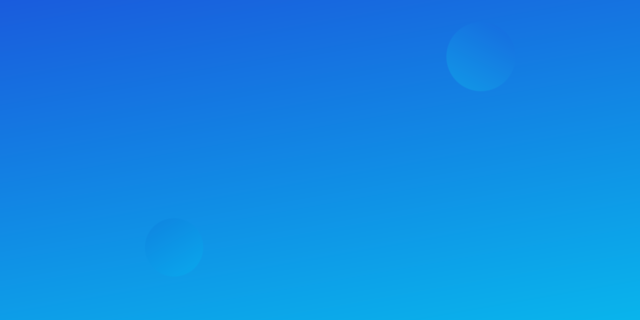
Reproduce this background procedurally as a Shadertoy shader.

```glsl
// Tilted blue-to-cyan gradient with two softly shaded discs.

// Blends a disc, shaded from one colour to another along an axis, over the base.
vec3 addDisc(vec3 base, vec2 p, vec2 center, float radius, vec2 axis, vec3 startColor, vec3 endColor) {
    vec2 offset = (p - center) / radius;
    float shade = clamp(0.5 + 0.5 * dot(offset, normalize(axis)), 0.0, 1.0);
    float edge = 1.0 / (iResolution.y * radius);
    float coverage = 1.0 - smoothstep(1.0 - edge, 1.0 + edge, length(offset));
    return mix(base, mix(startColor, endColor, shade), coverage);
}

void mainImage(out vec4 fragColor, in vec2 fragCoord) {
    // Canvas height is one unit
    vec2 p = fragCoord / iResolution.y;
    float aspect = iResolution.x / iResolution.y;

    // Background runs from the upper left to the lower right
    vec2 slope = vec2(0.174, 0.985);
    float t = dot(vec2(p.x, 1.0 - p.y), slope) / dot(vec2(aspect, 1.0), slope);
    vec3 color = mix(vec3(0.10, 0.36, 0.865), vec3(0.035, 0.708, 0.925), t);

    // Upper right disc, brightest at its lower left
    color = addDisc(color, p, vec2(1.503, 0.823), 0.108, vec2(-0.45, -0.9),
                    vec3(0.085, 0.442, 0.88), vec3(0.07, 0.575, 0.90));

    // Lower left disc, brightest at its lower right
    color = addDisc(color, p, vec2(0.544, 0.227), 0.091, vec2(0.5, -0.87),
                    vec3(0.055, 0.535, 0.885), vec3(0.04, 0.64, 0.92));

    fragColor = vec4(color, 1.0);
}
```
